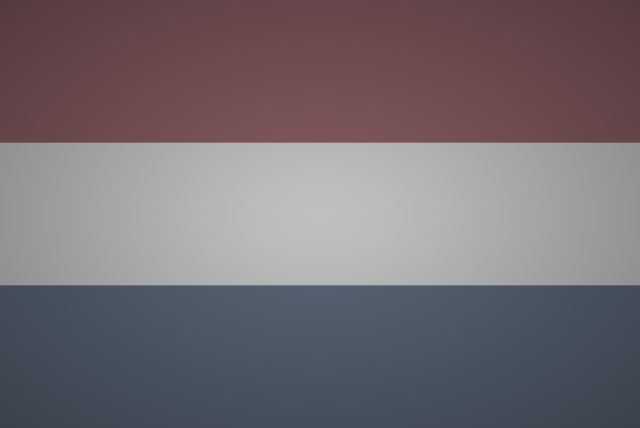
Reproduce this background procedurally as a Shadertoy shader.

```glsl
#define RED_BAND vec3(0.510, 0.350, 0.367)
#define GREY_BAND vec3(0.748, 0.748, 0.748)
#define BLUE_BAND vec3(0.345, 0.393, 0.455)
#define BAND_COUNT 3.0
#define SHADE_STRENGTH 0.29
#define SHADE_SOFTNESS 0.25

// Antialiased step across a horizontal edge
float edgeAbove(float y, float edge) {
    return clamp((y - edge) * iResolution.y + 0.5, 0.0, 1.0);
}

// Three equal stripes, from bottom to top
vec3 stripes(float y) {
    vec3 color = mix(BLUE_BAND, GREY_BAND, edgeAbove(y, 1.0 / BAND_COUNT));
    return mix(color, RED_BAND, edgeAbove(y, 2.0 / BAND_COUNT));
}

// Elliptical darkening, rounded at the centre and nearly linear outward
float vignette(vec2 uv) {
    vec2 offset = 2.0 * uv - 1.0;
    float radius = sqrt(dot(offset, offset) + SHADE_SOFTNESS * SHADE_SOFTNESS);
    return 1.0 - SHADE_STRENGTH * (radius - SHADE_SOFTNESS);
}

void mainImage(out vec4 fragColor, in vec2 fragCoord) {
    vec2 uv = fragCoord / iResolution.xy;
    fragColor = vec4(stripes(uv.y) * vignette(uv), 1.0);
}
```
